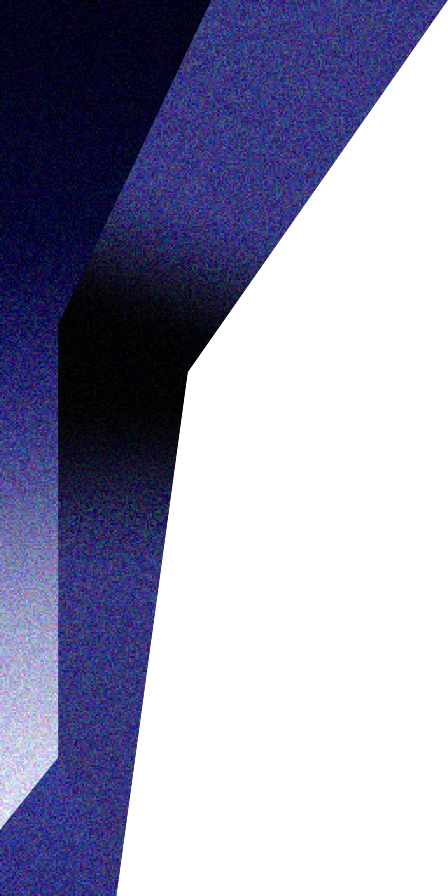
A WebGL 2 fragment shader for this background:

```glsl
#version 300 es
precision highp float;
// Folded indigo ribbon beside a pale gradient pane on white, with coloured film grain.
uniform vec2 u_resolution;
out vec4 fragColor;

// Three independent random values per grain cell
vec3 hash3(vec2 cell) {
    vec3 q = fract(cell.xyx * vec3(0.1031, 0.1030, 0.0973));
    q += dot(q, q.yxz + 33.33);
    return fract((q.xxy + q.yzz) * q.zyx);
}

// Coverage of the side where d is negative, softened over one pixel
float cover(float d) {
    float w = 0.5 / u_resolution.y;
    return 1.0 - smoothstep(-w, w, d);
}

// Pane: midnight at the top, through indigo, to lavender white
vec3 paneColor(float y) {
    vec3 c = mix(vec3(0.84, 0.84, 0.94), vec3(0.58, 0.59, 0.77), smoothstep(0.08, 0.37, y));
    c = mix(c, vec3(0.17, 0.17, 0.48), smoothstep(0.28, 0.58, y));
    c = mix(c, vec3(0.01, 0.01, 0.20), smoothstep(0.52, 0.76, y));
    return mix(c, vec3(0.0, 0.0, 0.10), smoothstep(0.70, 1.0, y));
}

// Ribbon: indigo at both ends, black around the slanted fold
vec3 ribbonColor(vec2 p) {
    float fold = p.y - (0.638 - 0.37 * (p.x - 0.065));
    float upper = smoothstep(0.02, 0.20, fold);
    float lower = smoothstep(0.56, 0.34, p.y);
    vec3 indigo = mix(vec3(0.21, 0.21, 0.48), vec3(0.22, 0.22, 0.51), p.y);
    return mix(vec3(0.005, 0.005, 0.015), indigo, fold > 0.0 ? upper : lower);
}

void main() {
    // Height is one unit, width is half a unit
    vec2 p = gl_FragCoord.xy / u_resolution * vec2(0.5, 1.0);

    // Outlines as x positions along y
    float ribbonEdge = max(0.2096 + 0.699 * (p.y - 0.5846), 0.130 + 0.1362 * p.y);
    float paneEdge = max(0.065, 0.065 + 0.4715 * (p.y - 0.638));
    paneEdge = min(paneEdge, 0.065 + 0.802 * (p.y - 0.155));
    float facetEdge = 0.065 + 0.42 * (0.155 - p.y);

    // Layers: ribbon, lower facet, pane
    vec3 color = ribbonColor(p);
    vec3 facet = mix(vec3(0.20, 0.20, 0.51), vec3(0.22, 0.23, 0.56), smoothstep(0.0, 0.15, p.y));
    color = mix(color, facet, cover((p.x - facetEdge) * 0.92) * cover(p.y - 0.155));
    float paneSlope = p.y < 0.155 ? 0.78 : (p.y > 0.638 ? 0.90 : 1.0);
    color = mix(color, paneColor(p.y), cover((p.x - paneEdge) * paneSlope));

    // Grain, weaker in the shadows
    vec2 cell = floor(p * 512.0);
    vec3 grain = hash3(cell) + hash3(cell + 71.0) - 1.0;
    float light = smoothstep(0.0, 0.4, color.b);
    color = clamp(color + grain * mix(0.06, 0.19, light), 0.0, 1.0);

    // White ground to the right of the ribbon
    float ribbonSlope = p.y > 0.5846 ? 0.82 : 0.99;
    color = mix(vec3(1.0), color, cover((p.x - ribbonEdge) * ribbonSlope));
    fragColor = vec4(color, 1.0);
}
```
